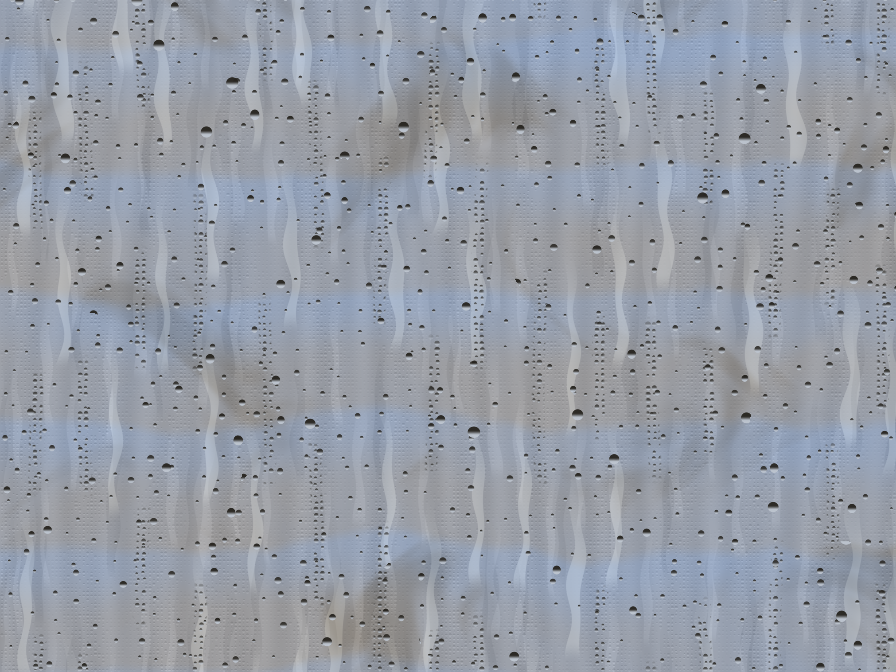
This texture is drawn by a Shadertoy shader. Its source:

```glsl
// Misted window pane: soft blue and grey bands, pale water runs, fine dew and beaded drops.

const vec3 WARM_GREY = vec3(0.612, 0.610, 0.617);
const vec3 MIST_BLUE = vec3(0.575, 0.645, 0.755);
const vec3 RUN_TINT = vec3(0.085, 0.085, 0.075);
const vec3 SMUDGE_LOSS = vec3(0.10, 0.13, 0.18);
const vec3 DROP_DARK = vec3(0.15, 0.14, 0.12);
const vec3 DROP_LIGHT = vec3(0.74, 0.77, 0.81);
const float BAND_HEIGHT = 0.19;
const float BAND_START = 0.36;
const float TRACK_SPACING = 0.085;
const float DEW_CELL = 0.0058;
const float DEW_CONTRAST = 0.13;

vec3 hash3(vec2 p) {
    vec3 q = fract(vec3(p.xyx) * vec3(0.1031, 0.1030, 0.0973));
    q += dot(q, q.yxz + 33.33);
    return fract((q.xxy + q.yzz) * q.zyx);
}

// Warped, layered sines, roughly -1 to 1.
float waves(vec2 p) {
    float sum = 0.0, amp = 0.6;
    for (int i = 0; i < 4; i++) {
        p += 0.6 * sin(p.yx * 1.3 + vec2(1.7, 4.1));
        sum += amp * sin(p.x + 1.3) * sin(p.y);
        p = mat2(0.8, 0.6, -0.6, 0.8) * p * 1.9;
        amp *= 0.55;
    }
    return sum;
}

// One jittered drop per cell: x = coverage, y = shade (0 dark top, 1 bright foot).
vec2 drops(vec2 p, float cell, float density, vec2 radii, float seed, float px) {
    vec2 id = floor(p / cell);
    vec3 rnd = hash3(id + seed);
    vec3 form = hash3(id + seed + 71.0);
    float r = mix(radii.x, radii.y, form.x * form.x);
    vec2 room = vec2(max(cell - 2.0 * r - px, 0.0));
    vec2 d = p - (id + 0.5) * cell - (rnd.xy - 0.5) * room;
    float dist = length(d * vec2(mix(0.9, 1.15, form.y), 1.0)) - r;
    float cover = (1.0 - smoothstep(-0.5 * px, 0.5 * px, dist)) * step(rnd.z, density);
    float soft = 0.4 * r + 0.3 * px;
    float shade = 1.0 - smoothstep(-soft, soft, d.y + 0.1 * r);
    return vec2(cover, shade);
}

// Tall wavering streaks with tapered ends, one per cell.
float runs(vec2 p, vec2 cell, float density, float seed, float px) {
    float column = floor(p.x / cell.x);
    p.y += hash3(vec2(column, seed)).x * cell.y;
    vec2 id = vec2(column, floor(p.y / cell.y));
    vec3 rnd = hash3(id + seed);
    float y = fract(p.y / cell.y);
    float halfWidth = cell.x * mix(0.10, 0.20, rnd.y) * (0.8 + 0.25 * sin(p.y * 47.0 + rnd.x * 9.0));
    float x = p.x - (column + 0.5 + 0.35 * (rnd.x - 0.5)) * cell.x;
    x += 0.05 * cell.x * (sin(p.y * 61.0 + rnd.y * 20.0) + sin(p.y * 23.0));
    float body = 1.0 - smoothstep(-0.5 * px, 0.8 * px, abs(x) - halfWidth);
    float ends = smoothstep(0.05, 0.15, y) * (1.0 - smoothstep(0.45, 0.95, y));
    return body * ends * step(rnd.z, density);
}

// Vertical lanes where small drops gather behind a trickle.
float tracks(vec2 p) {
    float column = floor(p.x / TRACK_SPACING);
    vec3 rnd = hash3(vec2(column, 17.0));
    float x = p.x - (column + 0.3 + 0.4 * rnd.x) * TRACK_SPACING;
    x += 0.004 * sin(p.y * 13.0 + rnd.y * 6.0);
    float present = smoothstep(0.0, 0.35, sin(p.y * mix(9.0, 17.0, rnd.z) + rnd.y * 40.0));
    return present * (1.0 - smoothstep(0.006, 0.011, abs(x)));
}

vec3 addDrops(vec3 col, vec2 drop, float strength) {
    return mix(col, mix(DROP_DARK, DROP_LIGHT, drop.y), drop.x * strength);
}

void mainImage(out vec4 fragColor, in vec2 fragCoord) {
    vec2 p = fragCoord / iResolution.y;
    float px = 1.0 / iResolution.y;

    // Blurred view: grey bands with a firm lower rim, fading upward to blue.
    float lift = p.y + 0.035 * waves(p * vec2(4.5, 2.0) + 2.0);
    float phase = fract((lift - BAND_START) / BAND_HEIGHT);
    float grey = smoothstep(0.0, 0.13, phase) * (1.0 - smoothstep(0.45, 0.95, phase));
    float blue = 0.66 - 0.50 * grey + 0.30 * waves(p * vec2(5.0, 6.0) + 8.0);
    blue += 0.45 * smoothstep(0.88, 1.0, p.y);
    blue += 0.22 * smoothstep(0.5, 1.2, p.x) * (1.0 - smoothstep(0.3, 0.5, p.y));
    vec3 col = mix(WARM_GREY, MIST_BLUE, clamp(blue, 0.0, 1.0));
    float smudge = smoothstep(0.25, 0.8, waves(p * 9.0 + 4.0));
    col -= SMUDGE_LOSS * smudge * 0.6;

    // Faint upright veils and pale runs of water.
    float veil = sin(p.x * 83.0 + 2.0 * sin(p.y * 5.0)) + sin(p.x * 147.0 + 3.0 * sin(p.y * 3.0 + p.x * 7.0));
    col += 0.011 * veil;
    float run = runs(p, vec2(0.068, 0.33), 0.6, 5.0, px);
    col += RUN_TINT * run;
    col += 0.035 * runs(p, vec2(0.047, 0.24), 0.65, 29.0, px);
    col -= 0.030 * runs(p + 0.02, vec2(0.055, 0.27), 0.6, 43.0, px);

    // Fine dew, wiped thin inside the runs.
    vec2 dew = drops(p, DEW_CELL, 0.8, vec2(0.0014, 0.0026), 3.0, px);
    float dewAmount = (0.65 + 0.35 * sin(p.x * 57.0 + sin(p.y * 11.0))) * (1.0 - 0.85 * run);
    col += DEW_CONTRAST * dewAmount * dew.x * (dew.y - 0.5);

    // Beaded tracks, then scattered drops from small to large.
    col = addDrops(col, drops(p, 0.0095, 0.85, vec2(0.0022, 0.0040), 11.0, px), 0.7 * tracks(p));
    col = addDrops(col, drops(p, 0.031, 0.62, vec2(0.0022, 0.0052), 23.0, px), 0.85);
    float cluster = 0.28 + 0.3 * smoothstep(0.0, 0.6, smudge);
    col = addDrops(col, drops(p, 0.056, cluster, vec2(0.0045, 0.0085), 37.0, px), 0.95);

    fragColor = vec4(clamp(col, 0.0, 1.0), 1.0);
}
```
